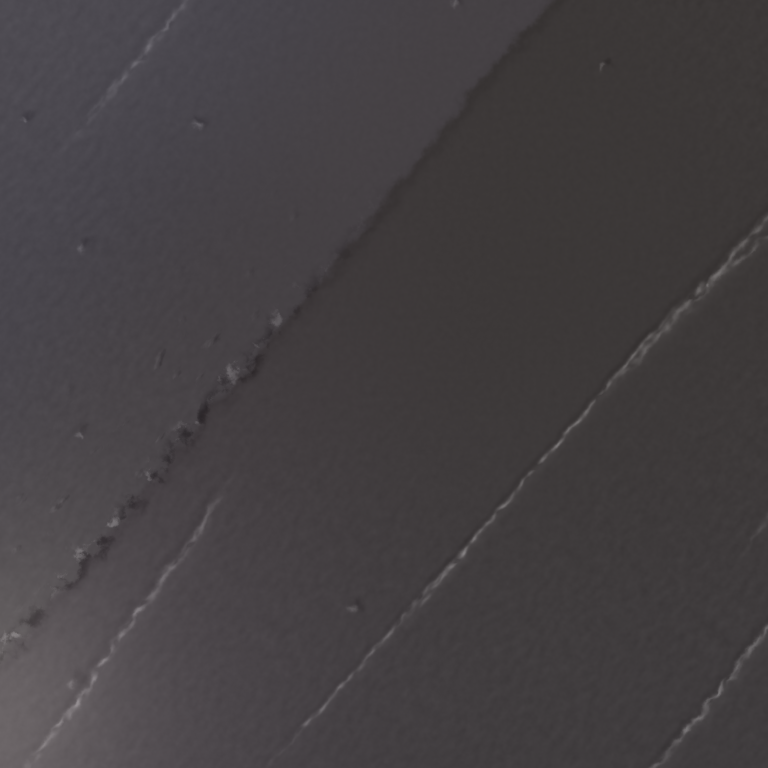
Give the GLSL for this texture, as a Shadertoy shader.

```glsl
// Dark slate slab: diagonal layer step, thin pale ridges, chips and a soft corner sheen.

vec2 hash2(vec2 p) {
    vec3 q = fract(p.xyx * vec3(0.1031, 0.1030, 0.0973));
    q += dot(q, q.yzx + 33.33);
    return fract((q.xx + q.yz) * q.zy);
}

float gradientNoise(vec2 p) {
    vec2 i = floor(p), f = p - i;
    vec2 u = f * f * f * (f * (f * 6.0 - 15.0) + 10.0);
    vec2 e = vec2(0.0, 1.0);
    float a = dot(hash2(i) * 2.0 - 1.0, f);
    float b = dot(hash2(i + e.yx) * 2.0 - 1.0, f - e.yx);
    float c = dot(hash2(i + e.xy) * 2.0 - 1.0, f - e.xy);
    float d = dot(hash2(i + e.yy) * 2.0 - 1.0, f - e.yy);
    return mix(mix(a, b, u.x), mix(c, d, u.x), u.y);
}

float fbm(vec2 p) {
    float sum = 0.0, amp = 0.6;
    for (int i = 0; i < 4; i++) {
        sum += amp * gradientNoise(p);
        p = mat2(1.6, 1.2, -1.2, 1.6) * p + 7.3;
        amp *= 0.5;
    }
    return sum;
}

float bell(float x, float width) {
    return exp(-x * x / (width * width));
}

// Broken crest with a faint shadow beside it, running from a to b and fading at both ends.
float ridge(vec2 p, vec2 a, vec2 b, float width, float rough) {
    float len = length(b - a);
    vec2 dir = (b - a) / len;
    float along = dot(p - a, dir);
    float across = dot(p - a, vec2(-dir.y, dir.x));
    across += 0.006 * rough * gradientNoise(vec2(along * 9.0, a.x * 31.0));
    across += 0.005 * rough * gradientNoise(vec2(along * 42.0, a.y * 57.0)) + 0.004 * rough * fbm(p * 75.0);
    float ends = smoothstep(-0.01, 0.12, along) * smoothstep(len + 0.01, len - 0.10, along);
    float broken = 0.50 + 1.5 * gradientNoise(vec2(along * 75.0, across * 130.0 + a.x * 19.0))
                 + 0.9 * gradientNoise(vec2(along * 16.0, a.y * 23.0));
    float crest = bell(across, width) * clamp(broken, 0.0, 1.2);
    float shade = bell(across - width * 2.0, width * 1.5);
    float halo = bell(across + width, width * 3.0);
    return ends * (0.17 * crest - 0.024 * shade + 0.018 * halo);
}

void mainImage(out vec4 fragColor, in vec2 fragCoord) {
    vec2 p = fragCoord / iResolution.xy;

    // Layer step: coordinates along and across its ragged edge
    vec2 dir = normalize(vec2(0.716, 0.866));
    vec2 side = vec2(-dir.y, dir.x);
    vec2 q = p - vec2(0.0, 0.134);
    float along = dot(q, dir);
    float across = dot(q, side);
    across += 0.008 * gradientNoise(vec2(along * 7.0, 2.5)) + 0.020 * fbm(p * 38.0);
    float upper = smoothstep(-0.006, 0.005, across);

    // Base tones: warm dark lower layer, cooler and lighter upper layer
    vec3 lowerTone = mix(vec3(0.250, 0.236, 0.242), vec3(0.234, 0.219, 0.217), smoothstep(0.0, 0.7, p.y));
    lowerTone += vec3(0.018, 0.011, 0.024) * smoothstep(0.75, 0.1, p.x);
    vec3 upperTone = mix(vec3(0.272, 0.255, 0.268), vec3(0.268, 0.257, 0.284), smoothstep(0.05, 0.35, across));
    upperTone += 0.036 * smoothstep(0.6, 0.0, length(p - vec2(0.0, 1.0)));
    upperTone -= 0.014 * bell(length(p - vec2(0.22, 0.70)), 0.2);
    vec3 col = mix(lowerTone, upperTone, upper);

    // Corner sheen at the lower left
    vec2 sheen = (p - vec2(-0.02, 0.05)) * vec2(1.0, 0.85);
    col += vec3(0.110, 0.107, 0.096) * exp(-dot(sheen, sheen) * 28.0);
    col += 0.042 * exp(-dot(sheen, sheen) * 6.0);

    // Shadow, dark pits and bright flecks along the step, rougher toward the lower end
    float worn = smoothstep(0.88, 0.40, along);
    col -= 0.018 * bell(across + 0.006, 0.010);
    float pits = gradientNoise(vec2(along * 32.0, across * 40.0 + 5.0)) + 0.8 * fbm(p * 80.0);
    col -= 0.090 * worn * bell(across - 0.002, 0.011) * smoothstep(-0.10, 0.32, pits);
    float flecks = gradientNoise(vec2(along * 30.0, across * 50.0 + 17.0)) + 0.8 * fbm(p * 90.0);
    col += 0.15 * worn * bell(across - 0.009, 0.009) * smoothstep(0.15, 0.50, flecks);

    // Sparse relief dents on the worn band above the step
    float band = worn * smoothstep(0.0, 0.03, across) * smoothstep(0.22, 0.03, across);
    vec2 dentPos = vec2(p.x * 48.0 - p.y * 18.0, p.y * 30.0);
    float dent = smoothstep(0.20, 0.50, fbm(dentPos));
    float litDent = smoothstep(0.20, 0.50, fbm(dentPos + vec2(0.25, 0.12)));
    col += 0.07 * band * (litDent - dent);

    // Pale ridges
    float relief = 0.8 * ridge(p, vec2(0.34, -0.01), vec2(0.64, 0.322), 0.0028, 0.7);
    relief += 1.1 * ridge(p, vec2(0.52, 0.184), vec2(0.89, 0.612), 0.0027, 0.7);
    relief += ridge(p, vec2(0.78, 0.480), vec2(1.06, 0.785), 0.0042, 1.2);
    relief += 0.7 * ridge(p, vec2(0.85, 0.553), vec2(1.06, 0.750), 0.0034, 1.6);
    relief += 0.9 * ridge(p, vec2(0.01, -0.04), vec2(0.31, 0.385), 0.0044, 1.3);
    relief += 1.2 * ridge(p, vec2(0.81, -0.05), vec2(1.08, 0.275), 0.0034, 1.6);
    relief += 0.6 * ridge(p, vec2(0.07, 0.79), vec2(0.29, 1.055), 0.0045, 1.2);
    relief += 0.5 * ridge(p, vec2(0.95, 0.25), vec2(1.05, 0.40), 0.0035, 1.2);

    // Scattered bumps, each a bright fleck with a dark hollow
    for (int i = 0; i < 9; i++) {
        vec2 center = hash2(vec2(float(i) * 3.7 + 1.0, 8.0));
        float size = mix(0.004, 0.011, hash2(center * 91.0).x);
        vec2 d = p - center + 0.018 * vec2(fbm(p * 45.0), fbm(p * 45.0 + 9.0));
        relief += 0.11 * bell(length(d), size * 0.6);
        relief -= 0.045 * bell(length(d - vec2(0.8, 1.0) * size), size);
    }
    col += relief;

    // Faint ripples and fine stone grain, stronger toward the lower edge
    float calm = smoothstep(0.15, 0.55, length(p - vec2(0.62, 0.72)));
    col += 0.020 * calm * gradientNoise(vec2(dot(p, dir) * 50.0, dot(p, side) * 105.0));
    col += mix(0.014, 0.021, calm) * fbm(p * 120.0) + 0.005 * fbm(p * 5.0);

    fragColor = vec4(clamp(col, 0.0, 1.0), 1.0);
}
```
